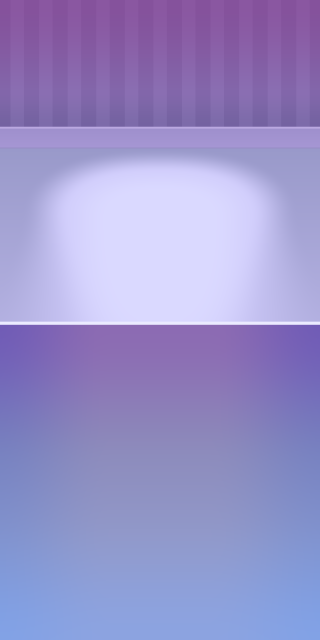
A WebGL 1 fragment shader for this background:

```glsl
precision highp float;

uniform vec2 u_resolution;

#define WALL_BASE 0.802
#define LEDGE_BASE 0.768
#define PANEL_BASE 0.4974
#define FLOOR_TOP 0.4925
#define STRIPE_PERIOD 0.0893
#define STRIPE_CENTER 0.1432
#define STRIPE_HALF 0.021
#define GLOW_CENTER vec2(0.5, 0.66)
#define GLOW_WIDTH 0.36
#define GLOW_RISE 0.09
#define GLOW_DROP 0.34

// Antialiased step: 0 below the edge, 1 above it
float above(float value, float edge, float pixel) {
  return clamp((value - edge) / pixel + 0.5, 0.0, 1.0);
}

// Striped wall, darkening towards the ledge
vec3 wallColor(vec2 uv, float pixel) {
  float height = (uv.y - WALL_BASE) / (1.0 - WALL_BASE);
  vec3 color = mix(vec3(0.51, 0.42, 0.68), vec3(0.52, 0.32, 0.61),
                   smoothstep(0.0, 1.0, height));
  float phase = fract((uv.x - STRIPE_CENTER) / STRIPE_PERIOD + 0.5) - 0.5;
  float stripe = 1.0 - above(abs(phase) * STRIPE_PERIOD, STRIPE_HALF, pixel);
  color += stripe * mix(0.035, 0.02, height);
  float shade = 1.0 - smoothstep(0.0, 0.3, height);
  return color - shade * vec3(0.055, 0.035, 0.05);
}

// Ledge with a bright upper lip and a thin lower rim
vec3 ledgeColor(float y, float pixel) {
  float height = (y - LEDGE_BASE) / (WALL_BASE - LEDGE_BASE);
  vec3 color = mix(vec3(0.65, 0.59, 0.83), vec3(0.62, 0.56, 0.80), height);
  color = mix(color, vec3(0.73, 0.66, 0.88), above(y, WALL_BASE - 0.003, pixel));
  return mix(vec3(0.59, 0.55, 0.77), color, above(y, LEDGE_BASE + 0.0015, pixel));
}

// Pale panel lit by a broad glow that trails downwards
vec3 panelColor(vec2 uv) {
  float height = (uv.y - PANEL_BASE) / (LEDGE_BASE - PANEL_BASE);
  vec3 color = mix(vec3(0.70, 0.69, 0.88), vec3(0.60, 0.60, 0.79), height);
  vec2 offset = abs(uv - GLOW_CENTER);
  float reach = uv.y > GLOW_CENTER.y ? GLOW_RISE : GLOW_DROP;
  vec2 q = pow(offset / vec2(GLOW_WIDTH, reach), vec2(2.4));
  float d = pow(q.x + q.y, 1.0 / 2.4);
  float softness = mix(0.42, 0.14, smoothstep(0.0, 0.65, height));
  float halo = 1.0 - smoothstep(0.92 - softness, 1.06 + softness, d);
  float core = 1.0 - smoothstep(0.45, 0.95, d);
  color = mix(color, vec3(0.815, 0.80, 0.985), halo);
  return mix(color, vec3(0.855, 0.85, 1.0), core);
}

// Floor fading from violet to blue, with cooler sides
vec3 floorColor(vec2 uv) {
  float depth = 1.0 - uv.y / FLOOR_TOP;
  vec3 color = mix(vec3(0.55, 0.42, 0.70), vec3(0.55, 0.54, 0.73),
                   smoothstep(0.0, 0.45, depth));
  color = mix(color, vec3(0.57, 0.60, 0.79), smoothstep(0.3, 0.75, depth));
  color = mix(color, vec3(0.55, 0.64, 0.88), smoothstep(0.6, 1.0, depth));
  float side = smoothstep(0.15, 0.52, abs(uv.x - 0.5));
  vec3 sideTint = mix(vec3(-0.11, -0.06, 0.015), vec3(-0.04, -0.005, 0.02), depth);
  return color + side * sideTint;
}

void main() {
  vec2 uv = gl_FragCoord.xy / u_resolution;
  vec2 pixel = 1.0 / u_resolution;

  // Stack the bands from bottom to top
  vec3 color = floorColor(uv);
  color = mix(color, vec3(0.92, 0.92, 1.0), above(uv.y, FLOOR_TOP, pixel.y));
  color = mix(color, panelColor(uv), above(uv.y, PANEL_BASE, pixel.y));
  color = mix(color, ledgeColor(uv.y, pixel.y), above(uv.y, LEDGE_BASE, pixel.y));
  color = mix(color, wallColor(uv, pixel.x), above(uv.y, WALL_BASE, pixel.y));
  gl_FragColor = vec4(color, 1.0);
}
```
